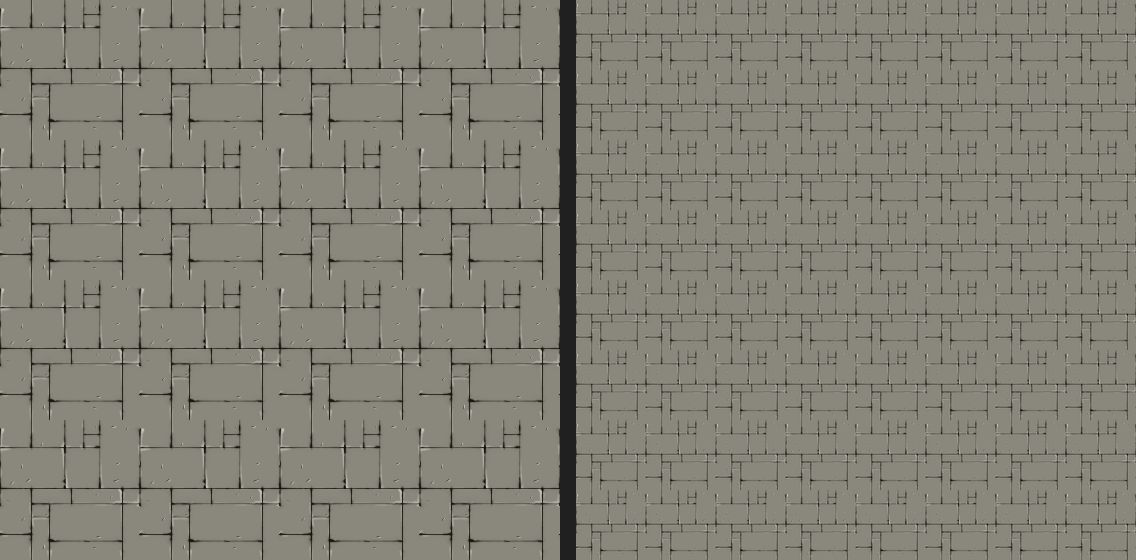
Left: one tile. Right: repeated 2 by 2.
A Shadertoy shader for this texture:

```glsl
// Worn stone wall: a repeating block of interlocking slabs, drawn as hairline joints
// that open into pointed corners, with pale broken edges and small chips.
// Each joint is a noisy segment distance; all noise wraps at the block border.

const float REPEATS = 4.0;      // blocks across and down
const float BLOCK = 192.0;      // layout units per block
const float HAIRLINE = 0.32;    // half width of a joint's middle
const float FLARE = 1.5;        // extra half width at the corners
const float FLARE_REACH = 5.0;  // how far a corner swells along the joint
const float STREAK_REACH = 14.0; // how far light and shade follow a joint
const float WOBBLE = 1.0;       // sideways wander of the joints
const float CHIP_GRID = 8.0;    // chip cells per block side
const float CHIP_CHANCE = 0.3;

const vec3 STONE = vec3(0.54, 0.53, 0.49);
const vec3 SHADE = vec3(0.25, 0.24, 0.20);
const vec3 GROOVE = vec3(0.10, 0.09, 0.06);
const vec3 EDGE = vec3(0.79, 0.77, 0.74);

// Joints: position, start, end, weight (y runs downward)
const vec4 ROWS[10] = vec4[10](
    vec4(38, 0, 89, 0.7), vec4(38, 89, 137, 0.7), vec4(94, 0, 192, 0.8),
    vec4(115, 43, 68, 0.9), vec4(115, 68, 168, 0.8), vec4(115, 168, 192, 0.6),
    vec4(133, 43, 68, 0.5), vec4(157, 0, 43, 0.8), vec4(166, 68, 168, 1.0),
    vec4(20, 115, 137, 0.7));
const vec4 COLUMNS[11] = vec4[11](
    vec4(0, 12, 94, 1.2), vec4(0, 94, 118, 0.8), vec4(43, 94, 157, 1.1),
    vec4(43, 157, 230, 1.0), vec4(68, 115, 192, 1.1), vec4(89, 0, 38, 1.2),
    vec4(89, 38, 94, 1.1), vec4(98, 94, 115, 0.8), vec4(115, 0, 38, 0.9),
    vec4(137, 0, 94, 0.9), vec4(168, 94, 192, 1.1));

float hash(vec2 p) {
    return fract(sin(dot(p, vec2(127.1, 311.7))) * 43758.5453);
}

// Value noise over the block; cell must divide BLOCK
float noise(vec2 p, float cell) {
    float period = BLOCK / cell;
    vec2 i = floor(p / cell), f = fract(p / cell);
    f = f * f * (3.0 - 2.0 * f);
    vec2 a = mod(i, period), b = mod(i + 1.0, period);
    return mix(mix(hash(a), hash(vec2(b.x, a.y)), f.x),
               mix(hash(vec2(a.x, b.y)), hash(b), f.x), f.y);
}

float wrapDelta(float d) {
    return d - BLOCK * round(d / BLOCK);
}

// Adds one joint to wear = (groove, shade, edge light)
void addJoint(inout vec3 wear, vec2 p, float across, float along, vec4 joint, float aa) {
    float side = wrapDelta(across - joint.x);
    if (abs(side) > 16.0) return;
    float inside = 0.5 * (joint.z - joint.y)
                 - abs(wrapDelta(along - 0.5 * (joint.y + joint.z)));
    if (inside < -6.0) return;

    // Corners open up, except where joints thin out at the block border
    float open = smoothstep(0.0, 16.0, abs(wrapDelta(p.y)));
    float corner = open * exp(-max(inside, 0.0) / FLARE_REACH);
    float streak = open * exp(-max(inside, 0.0) / STREAK_REACH);
    float rough = noise(p, 4.0);
    float worn = smoothstep(0.6, 0.9, noise(p, 12.0)) * joint.w;
    side += WOBBLE * (rough - 0.5) * (corner + worn);
    float d = abs(side) + 1.5 * max(-inside, 0.0);
    float w = joint.w * (HAIRLINE + FLARE * corner * (0.2 + rough) + 0.7 * worn * rough);

    // Broken edges catch light or shade in patches, separately on each side
    vec2 flank = p + 24.0 * sign(side);
    float patches = noise(flank, 16.0);
    float lit = smoothstep(0.5, 0.8, patches);
    float band = (d - w - 1.3 - 1.6 * streak * rough) / (0.8 + 1.3 * streak);
    float light = exp(-band * band) * joint.w * smoothstep(-2.0, 1.0, inside)
                * (0.25 * lit + streak * (0.15 + 0.75 * lit) * (0.5 + noise(flank, 6.0)));

    float groove = 1.0 - smoothstep(w - 0.5 * aa, w + 0.5 * aa, d);
    float depth = 0.25 + (1.0 - lit) * (0.7 * streak + 0.3 * worn);
    float shade = depth * exp(-max(d - w, 0.0) / (0.8 + 1.2 * streak)) * (0.4 + rough);
    wear = max(wear, vec3(groove * mix(0.8, 1.0, joint.w), shade * joint.w, light));
}

// Small tilted pits with a dark lip and a softer bright one
vec2 chips(vec2 p, float aa) {
    float cell = BLOCK / CHIP_GRID;
    vec2 id = floor(p / cell);
    if (hash(id + 3.7) > CHIP_CHANCE) return vec2(0.0);
    vec2 center = 0.25 + 0.5 * vec2(hash(id + 11.3), hash(id + 27.9));
    vec2 q = p - (id + center) * cell;
    float angle = 1.8 * (hash(id + 41.1) - 0.75);
    float c = cos(angle), s = sin(angle);
    q = vec2(c * q.x + s * q.y, c * q.y - s * q.x);
    float size = mix(1.8, 4.0, hash(id + 53.3));
    float d = length(q * vec2(1.0, 2.4)) - size * (0.6 + 0.6 * noise(p, 3.0));
    float mask = 1.0 - smoothstep(-1.2, max(aa, 0.8), d);
    float lip = smoothstep(-0.8, 0.8, q.y + 0.3 * q.x);
    return mask * vec2(0.75 * (1.0 - lip), lip * mix(0.3, 0.9, hash(id + 67.1)));
}

void mainImage(out vec4 fragColor, in vec2 fragCoord) {
    vec2 uv = fragCoord / iResolution.xy;
    vec2 p = fract(vec2(uv.x, 1.0 - uv.y) * REPEATS) * BLOCK;
    float aa = BLOCK * REPEATS / iResolution.y;

    vec3 wear = vec3(0.0);
    for (int i = 0; i < ROWS.length(); i++) addJoint(wear, p, p.y, p.x, ROWS[i], aa);
    for (int i = 0; i < COLUMNS.length(); i++) addJoint(wear, p, p.x, p.y, COLUMNS[i], aa);
    wear.yz = max(wear.yz, chips(p, aa));

    vec3 color = mix(STONE, SHADE, min(wear.y, 1.0));
    color = mix(color, EDGE, min(wear.z, 1.0));
    color = mix(color, GROOVE, wear.x);
    fragColor = vec4(color, 1.0);
}
```
